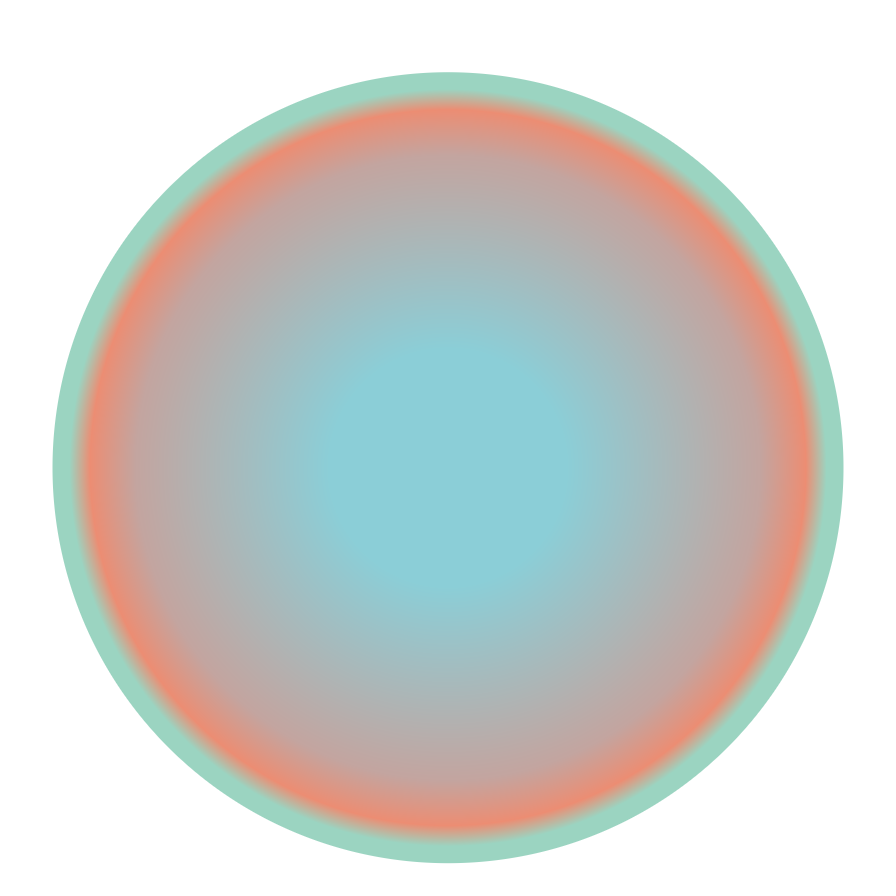
Reproduce this background procedurally as a WebGL 2 fragment shader.

```glsl
#version 300 es
precision highp float;
// Draws a soft disc on white: a blue core fading through dusty rose to an orange ring and a green rim.

uniform vec2 u_resolution;
out vec4 outColor;

// Disc placement, in canvas units
const vec2 CENTER = vec2(0.5, 0.478);
const float RADIUS = 0.4414;

// Colours from the core outwards
const vec3 PAPER = vec3(1.0);
const vec3 CORE_BLUE = vec3(0.545, 0.808, 0.843);
const vec3 DUSTY_ROSE = vec3(0.765, 0.645, 0.625);
const vec3 ORANGE = vec3(0.925, 0.553, 0.451);
const vec3 RIM_GREEN = vec3(0.608, 0.831, 0.757);

// Gradient stops, as fractions of the disc radius
const float CORE_STOP = 0.30;
const float ROSE_STOP = 0.79;
const float ORANGE_STOP = 0.905;
const float RIM_STOP = 0.957;

// Linear ramp from 0 at a to 1 at b
float ramp(float a, float b, float x) {
    return clamp((x - a) / (b - a), 0.0, 1.0);
}

vec3 discColor(float r) {
    vec3 color = mix(CORE_BLUE, DUSTY_ROSE, ramp(CORE_STOP, ROSE_STOP, r));
    color = mix(color, ORANGE, ramp(ROSE_STOP, ORANGE_STOP, r));
    return mix(color, RIM_GREEN, ramp(ORANGE_STOP, RIM_STOP, r));
}

void main() {
    // Square coordinates, centred on the canvas
    float side = min(u_resolution.x, u_resolution.y);
    vec2 p = (gl_FragCoord.xy - 0.5 * u_resolution) / side + 0.5;
    float dist = length(p - CENTER);

    // Smooth outer edge, one pixel wide
    float coverage = clamp(0.5 - (dist - RADIUS) * side, 0.0, 1.0);
    outColor = vec4(mix(PAPER, discColor(dist / RADIUS), coverage), 1.0);
}
```
